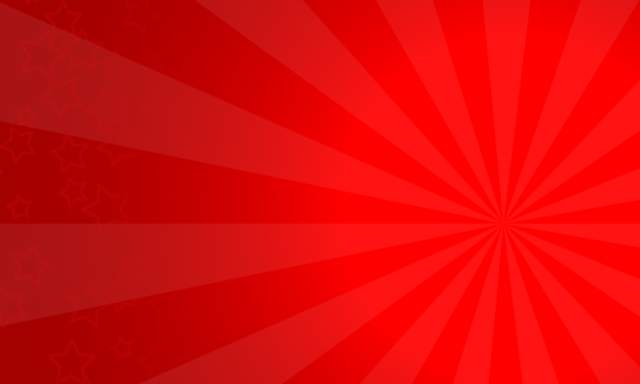
A Shadertoy shader for this background:

```glsl
// Red sunburst: pale rays fan out from a hub right of centre, over a radial
// glow that falls to deep red on the left, where faint star outlines scatter.
// Rays are angular stripes mirrored, with swapped tones, about a level line.

const vec2  HUB         = vec2(0.7865, 0.4174); // fraction of the canvas
const vec2  GLOW_CENTRE = vec2(0.805, 0.455);   // fraction of the canvas
const float GLOW_CORE   = 0.45;                 // radius of full brightness
const float GLOW_FADE   = 0.90;                 // width of the falloff
const vec3  BRIGHT_RED  = vec3(1.0, 0.0, 0.0);
const vec3  DEEP_RED    = vec3(0.64, 0.0, 0.0);
const vec3  STAR_RED    = vec3(0.86, 0.05, 0.07);
const float RAY_STEP    = 0.2129;               // ray width in radians
const float RAY_OFFSET  = 0.0401;               // shift of the first ray
const float RAY_WHITE   = 0.075;
const float STAR_CELL   = 0.13;
const float STAR_ALPHA  = 0.24;
const float STAR_LINE   = 0.005;
const float STAR_REACH  = 0.36;                 // fraction of the width

vec3 hash3(vec2 cell) {
    vec3 q = fract(cell.xyx * vec3(0.1031, 0.1030, 0.0973));
    q += dot(q, q.yxz + 33.33);
    return fract((q.xxy + q.yzz) * q.zyx);
}

// Signed distance to a five-pointed star, by folding into one half point.
float starDistance(vec2 p, float radius) {
    const float SECTOR = 1.2566371;
    float angle = mod(atan(p.x, p.y) + 0.5 * SECTOR, SECTOR) - 0.5 * SECTOR;
    vec2 q = length(p) * vec2(abs(sin(angle)), cos(angle));
    vec2 tip = vec2(0.0, radius);
    vec2 notch = 0.5 * radius * vec2(sin(0.5 * SECTOR), cos(0.5 * SECTOR));
    vec2 edge = notch - tip;
    vec2 rel = q - tip;
    vec2 gap = rel - edge * clamp(dot(rel, edge) / dot(edge, edge), 0.0, 1.0);
    float side = edge.x * rel.y - edge.y * rel.x;
    return length(gap) * sign(side);
}

// Coverage of the pale rays, with edges softened by a constant width.
float rays(vec2 p, float soft) {
    float index = (atan(abs(p.y), p.x) + RAY_OFFSET) / RAY_STEP;
    float offset = 0.5 - abs(mod(index, 2.0) - 1.5);
    // offset is positive on odd stripes, in units of one ray width
    if (mod(index, 2.0) < 0.5) offset = -mod(index, 2.0) - 0.0;
    float stripe = smoothstep(-soft, soft, offset * RAY_STEP * length(p));
    float above = smoothstep(-soft, soft, p.y);
    return mix(1.0 - stripe, stripe, above);
}

// Strongest outline among the jittered stars of the neighbouring cells.
float starOutlines(vec2 p, float soft) {
    vec2 home = floor(p / STAR_CELL);
    float ink = 0.0;
    for (int j = -1; j <= 1; j++) {
        for (int i = -1; i <= 1; i++) {
            vec2 cell = home + vec2(i, j);
            vec3 rnd = hash3(cell + 17.0);
            vec2 centre = (cell + 0.15 + 0.7 * rnd.xy) * STAR_CELL;
            float radius = mix(0.022, 0.068, rnd.z);
            float turn = (rnd.x - rnd.y) * 0.7;
            float c = cos(turn), s = sin(turn);
            float d = starDistance(mat2(c, s, -s, c) * (p - centre), radius);
            float line = 1.0 - smoothstep(0.0, soft + STAR_LINE, abs(d));
            ink = max(ink, line * step(0.25, fract(rnd.z * 7.0 + rnd.x)));
        }
    }
    return ink;
}

void mainImage(out vec4 fragColor, in vec2 fragCoord) {
    vec2 p = fragCoord / iResolution.y;
    vec2 canvas = vec2(iResolution.x / iResolution.y, 1.0);
    float pixel = 1.0 / iResolution.y;

    // Radial glow
    float glowDist = length(p - GLOW_CENTRE * canvas);
    float t = clamp((glowDist - GLOW_CORE) / GLOW_FADE, 0.0, 1.0);
    vec3 colour = mix(DEEP_RED, BRIGHT_RED, pow(1.0 - t, 1.8));

    // Pale rays
    colour = mix(colour, vec3(1.0), RAY_WHITE * rays(p - HUB * canvas, pixel));

    // Faint stars, fading toward the middle
    float fade = 1.0 - smoothstep(0.1, STAR_REACH, p.x / canvas.x);
    colour = mix(colour, STAR_RED, STAR_ALPHA * fade * starOutlines(p, pixel));

    fragColor = vec4(colour, 1.0);
}
```
